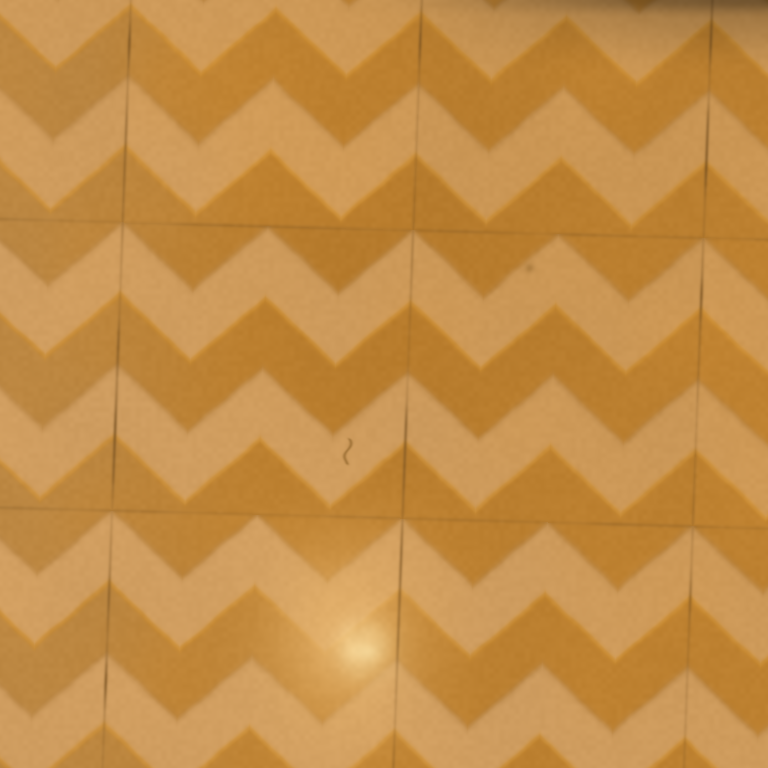
Give the GLSL for this pattern, as a three.js fragment shader.

```glsl
varying vec2 vUv;

float hash(vec2 p) {
  return fract(sin(dot(p, vec2(12.9898, 78.233))) * 43758.5453);
}

float noise(vec2 p) {
  vec2 i = floor(p), f = fract(p);
  f = f * f * (3.0 - 2.0 * f);
  return mix(mix(hash(i), hash(i + vec2(1.0, 0.0)), f.x),
             mix(hash(i + vec2(0.0, 1.0)), hash(i + 1.0), f.x), f.y);
}

float bump(float d, float radius) {
  return exp(-d * d / (radius * radius));
}

float segmentDistance(vec2 p, vec2 a, vec2 b) {
  vec2 pa = p - a, ba = b - a;
  return length(pa - ba * clamp(dot(pa, ba) / dot(ba, ba), 0.0, 1.0));
}

// Sheared grid of square tiles, two chevrons wide and two high
vec2 tileSpace(vec2 p) {
  vec2 d = p - vec2(0.146, 0.335);
  return vec2(d.x - 0.037 * d.y, d.y + 0.027 * d.x) / vec2(0.3785, 0.3757);
}

void main() {
  vec2 tile = tileSpace(vUv);
  vec2 cell = floor(tile);
  float mottle = noise(vUv * 9.0);

  // Height below the zigzag that starts at the top of each tile
  float zigzag = 1.0 - abs(2.0 * fract(2.0 * tile.x) - 1.0);
  float drop = fract(-tile.y) - 0.225 * zigzag;
  drop += 0.008 * (noise(vUv * 45.0) - 0.5);
  float band = min(abs(drop - 0.125), abs(drop - 0.6175)) - 0.1235;
  float pale = 1.0 - smoothstep(-0.013, 0.013, band);

  // Ochre fades towards the left, cream warms towards the top right
  float fade = smoothstep(0.42, 0.0, vUv.x + 0.12 * (mottle - 0.5));
  vec3 ochre = mix(vec3(0.75, 0.51, 0.19), vec3(0.745, 0.535, 0.26), fade);
  float deep = bump(length((vUv - vec2(0.52, 0.62)) * vec2(1.0, 0.8)), 0.23);
  ochre = mix(ochre, vec3(0.71, 0.475, 0.165), 0.65 * deep);
  vec3 cream = mix(vec3(0.825, 0.625, 0.38), vec3(0.81, 0.60, 0.335),
                   smoothstep(0.6, 1.5, vUv.x + vUv.y + 0.3 * (mottle - 0.5)));
  vec3 color = mix(ochre, cream, pale);

  // Golden fringe above each ochre band, dull fringe below it
  float gold = bump(drop - 0.25, 0.014) + bump(drop - 0.74, 0.014);
  float dull = bump(drop, 0.018) + bump(drop - 0.495, 0.018);
  color = mix(color, vec3(0.81, 0.56, 0.19), 0.55 * gold);
  color = mix(color, vec3(0.73, 0.53, 0.28), 0.45 * dull);

  // Reflected lamp
  float halo = bump(length((vUv - vec2(0.447, 0.165)) * vec2(1.0, 0.85)), 0.1);
  color = mix(color, vec3(0.90, 0.70, 0.42), 0.8 * halo);
  float core = bump(length(vUv - vec2(0.473, 0.155)), 0.032);
  color += vec3(0.1, 0.18, 0.22) * core * (0.75 + 0.5 * noise(vUv * 60.0));

  // Uneven seams between tiles
  vec2 seam = abs(fract(tile + 0.5) - 0.5) * 0.377;
  float dirt = noise(vec2(tile.x * 3.0, vUv.y * 18.0));
  float upright = bump(seam.x, 0.0024) * (0.15 + 0.5 * dirt * dirt);
  float level = bump(seam.y, 0.0028) * (0.08 + 0.18 * noise(vUv * 20.0));
  color = mix(color, vec3(0.47, 0.32, 0.13), max(upright, level));

  // Hooked scratch and a speck
  vec2 bent = vUv + vec2(0.003 * sin(vUv.y * 220.0), 0.0);
  float scratch = segmentDistance(bent, vec2(0.455, 0.427), vec2(0.450, 0.397));
  float speck = length(vUv - vec2(0.690, 0.651));
  color = mix(color, vec3(0.56, 0.39, 0.16),
              0.6 * bump(scratch, 0.0025) + 0.45 * bump(speck, 0.006));

  // Tile tone, cloudy wear, fine grain and a shaded top right edge
  color *= 0.985 + 0.02 * hash(cell + 7.0) + 0.025 * (mottle - 0.5);
  color += 0.02 * (noise(vUv * 150.0) - 0.5);
  float shade = smoothstep(0.4, 1.0, vUv.x) * smoothstep(0.9, 1.0, vUv.y);
  color *= 1.0 - 0.22 * shade - 0.22 * shade * smoothstep(0.975, 1.0, vUv.y);

  gl_FragColor = vec4(color, 1.0);
}
```
